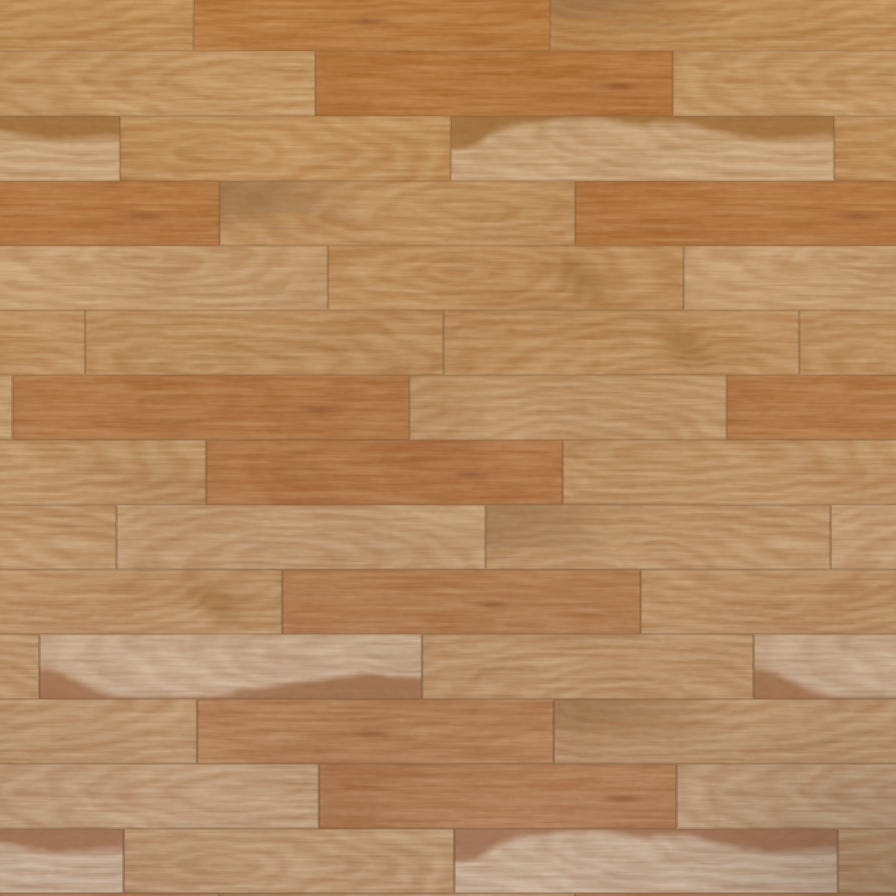
Reproduce this texture procedurally as a Shadertoy shader.

```glsl
// Strip parquet: about 13.8 courses of oak planks with staggered joints.
// A layout of eleven courses, two planks each, repeats over the floor;
// grain, rings, heartwood bands, stains and knots are drawn per plank.

const float PERIOD = 0.797;   // width of a pair of planks
const float COURSE = 0.0723;  // height of one course

// Per course: left joint of each plank, then the tone of each plank.
// Tone runs from 0 (pale, banded) to 1 (orange); 0.4 is stained, 0.6 knotted.
const vec4 LAYOUT[11] = vec4[11](
    vec4(0.138, 0.507, 0.50, 0.00), vec4(0.356, 0.755, 0.90, 0.30),
    vec4(0.220, 0.618, 0.85, 0.40), vec4(0.044, 0.471, 0.00, 0.45),
    vec4(0.315, 0.715, 0.85, 0.60), vec4(0.130, 0.542, 0.30, 0.40),
    vec4(0.230, 0.628, 1.00, 0.46), vec4(0.014, 0.457, 0.95, 0.35),
    vec4(0.095, 0.495, 0.48, 0.60), vec4(0.366, 0.763, 0.60, 0.25),
    vec4(0.245, 0.642, 0.40, 0.95));

float hash(vec2 p) {
    p = fract(p * vec2(0.1031, 0.1137));
    p += dot(p, p.yx + 33.33);
    return fract((p.x + p.y) * p.x * 7.31);
}

float noise(vec2 p) {
    vec2 i = floor(p), f = fract(p);
    f = f * f * (3.0 - 2.0 * f);
    return mix(mix(hash(i), hash(i + vec2(1, 0)), f.x),
               mix(hash(i + vec2(0, 1)), hash(i + vec2(1, 1)), f.x), f.y);
}

float fbm(vec2 p) {
    float sum = 0.0, amp = 0.5;
    for (int i = 0; i < 4; i++) {
        sum += amp * noise(p);
        p = p * 2.03 + 7.7;
        amp *= 0.5;
    }
    return sum;
}

// 1 when a tone is the given one
float isTone(float tone, float target) {
    return 1.0 - step(0.02, abs(tone - target));
}

void mainImage(out vec4 fragColor, in vec2 fragCoord) {
    vec2 uv = fragCoord / iResolution.xy;
    float pixel = 1.0 / iResolution.y;

    // Course and plank, with s along and t across the plank
    float y = (uv.y - 0.003) / COURSE;
    float course = mod(floor(y), 11.0);
    float t = fract(y);
    vec4 plan = LAYOUT[int(course)];
    float x = mod(uv.x - plan.x + 0.004 * step(11.0, y), PERIOD);
    float split = plan.y - plan.x;
    bool second = x > split;
    float along = second ? x - split : x;
    float s = along / (second ? PERIOD - split : split);
    float tone = second ? plan.w : plan.z;
    float seed = course * 2.0 + (second ? 1.0 : 0.0);
    vec2 shift = vec2(seed * 13.7, seed * 5.3);

    // Base tone, warmer towards the top
    vec3 col = mix(vec3(0.76, 0.63, 0.50), vec3(0.72, 0.555, 0.385), smoothstep(0.0, 0.5, tone));
    col = mix(col, vec3(0.68, 0.465, 0.29), smoothstep(0.5, 1.0, tone));
    col += (uv.y - 0.5) * vec3(0.015, -0.03, -0.11);

    // Knot with rings bending around it
    float knotted = isTone(tone, 0.6);
    vec2 knotPos = vec2(0.55 + 0.27 * hash(vec2(seed, 4.0)), 0.45);
    vec2 toKnot = vec2((s - knotPos.x) * 5.5, t - knotPos.y);
    toKnot.x += 0.6 * toKnot.y;
    float knot = knotted * exp(-9.0 * dot(toKnot, toKnot));

    // Growth rings as long wobbling ovals, and fine fibres
    float wobble = fbm(vec2(along * 16.0, t * 2.5) + shift);
    vec2 heart = vec2(0.2 + 0.7 * hash(vec2(seed, 1.0)), 1.3 * hash(vec2(seed, 2.0)) - 0.15);
    float rings = sin(length(vec2((s - heart.x) * 1.3, t - heart.y)) * 38.0 + wobble * 11.0 + knot * 7.0);
    float fibre = fbm(vec2(along * 13.0, t * 19.0) + shift) - 0.47;
    float fine = noise(vec2(along * 45.0, t * 38.0 + along * 12.0) + shift) - 0.5;
    float ringDepth = mix(0.022, 0.008, smoothstep(0.6, 0.9, tone));
    col += rings * ringDepth * vec3(0.7, 1.0, 1.15);
    col += (fibre * 0.13 + fine * 0.025) * vec3(0.8, 1.0, 1.1);
    col += (wobble - 0.47) * vec3(0.05, 0.07, 0.06);
    col = mix(col, vec3(0.56, 0.39, 0.20), 0.45 * knot);

    // Dark heartwood band sweeping along one edge of the pale planks
    float across = course > 1.0 ? 1.0 - t : t;
    float bandEdge = 0.93 - 0.4 * (1.0 - smoothstep(0.0, 0.2, s)) - 0.28 * smoothstep(0.4, 0.9, s);
    float band = smoothstep(bandEdge - 0.08, bandEdge + 0.1, across + (wobble - 0.47) * 0.25);
    col = mix(col, vec3(0.60, 0.41, 0.25 - 0.1 * (uv.y - 0.5)), 0.8 * band * isTone(tone, 0.0));

    // Brown stain fading from the left end
    float stain = (1.0 - smoothstep(0.05, 0.5, s)) * smoothstep(0.15, 0.6, t + fibre);
    col = mix(col, vec3(0.56, 0.41, 0.27), 0.55 * stain * isTone(tone, 0.4));

    // Short dark fleck in the orange planks
    vec2 fleckPos = vec2(0.42 + 0.45 * hash(vec2(seed, 3.0)), 0.46);
    vec2 fleck = (vec2(s, t) - fleckPos) / vec2(0.045, 0.055);
    col = mix(col, vec3(0.50, 0.29, 0.17), 0.5 * exp(-dot(fleck, fleck)) * step(0.8, tone));

    // Surface mottling and a duller lower right corner
    col += 0.022 * (noise(vec2(uv.x * 130.0 + uv.y * 90.0, uv.y * 230.0 - uv.x * 60.0)) - 0.5);
    col += 0.03 * (noise(uv * vec2(5.0, 7.0) + 3.0) - 0.5);
    col *= 1.0 - 0.14 * (1.0 - smoothstep(0.0, 0.28, length(uv - vec2(1.0, 0.0))));

    // Thin seams, crisper towards the bottom
    float joint = min(min(x, PERIOD - x), abs(x - split));
    float gap = min(t, 1.0 - t) * COURSE;
    float seam = max(1.0 - smoothstep(0.0003, 0.0014 + pixel, joint),
                     0.7 * (1.0 - smoothstep(0.0002, 0.0012 + pixel, gap)));
    col = mix(col, vec3(0.47, 0.35, 0.23), seam * mix(0.6, 0.3, uv.y));

    fragColor = vec4(clamp(col, 0.0, 1.0), 1.0);
}
```
